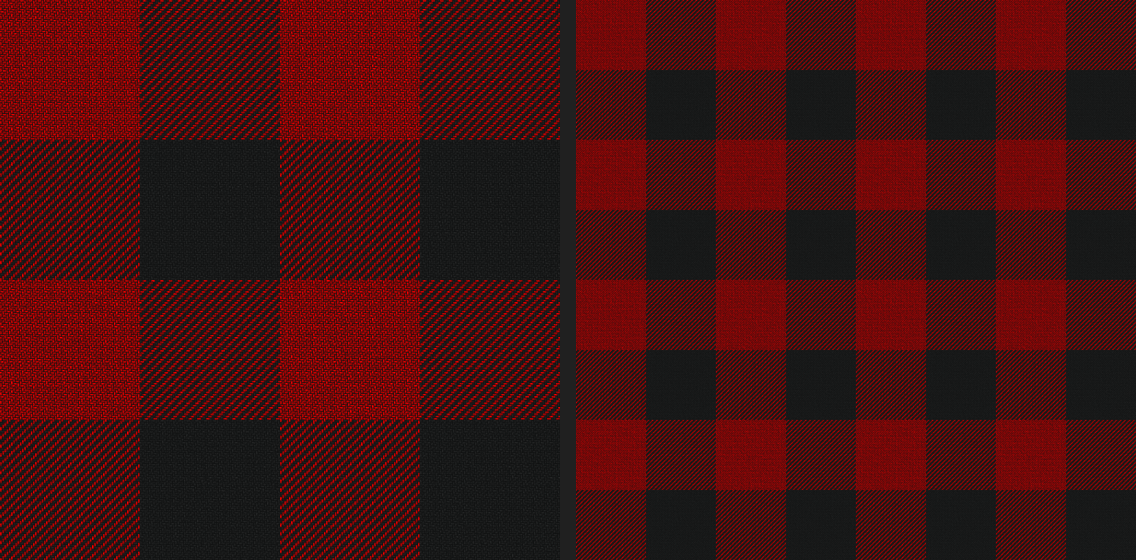
Left, the tile; right, the same tile 2 across and 2 down.
Reproduce this pattern procedurally as a three.js fragment shader.

```glsl
varying vec2 vUv;

const float REPEATS = 2.0;          // plaid repeats across and down
const float BAND = 64.0;            // yarns in one colour band
const float YARNS = 2.0 * BAND * REPEATS;
const float TWILL = 4.0;            // yarns in one twill step: two over, two under
const float FLOAT_LENGTH = 2.0;     // yarns covered by one float

const vec3 RED = vec3(0.84, 0.0, 0.0);
const vec3 BLACK = vec3(0.12, 0.125, 0.125);
const vec3 SHADOW = vec3(0.06, 0.065, 0.065);

const float GAP = 0.16;             // soft dark edge of a float, in yarns
const float END_SHADE = 0.35;       // brightness where a float dives under
const float LIT_SIDE = 1.15;
const float SIDE_FALLOFF = 0.68;
const float GRAIN_CELLS = 384.0;
const float RED_GRAIN = 0.7;
const float BLACK_GRAIN = 1.3;
const float SLUB_LENGTH = 8.0;      // yarns between changes along a thread
const float SLUB = 0.25;
const int SAMPLES = 2;              // smoothing samples per pixel side

vec2 gradient(vec2 cell, vec2 period) {
  cell = mod(cell, period);
  float h = fract(sin(dot(cell, vec2(12.9898, 78.233))) * 43758.55);
  return vec2(cos(h * 6.28319), sin(h * 6.28319));
}

// Gradient noise that wraps after a whole number of cells
float noise(vec2 p, vec2 period) {
  vec2 i = floor(p);
  vec2 f = p - i;
  vec2 u = f * f * f * (f * (f * 6.0 - 15.0) + 10.0);
  vec2 e = vec2(1.0, 0.0);
  float a = dot(gradient(i, period), f);
  float b = dot(gradient(i + e.xy, period), f - e.xy);
  float c = dot(gradient(i + e.yx, period), f - e.yx);
  float d = dot(gradient(i + e.xx, period), f - e.xx);
  return mix(mix(a, b, u.x), mix(c, d, u.x), u.y);
}

float softEdge(float t, float size) {
  return smoothstep(0.0, GAP, min(t, 1.0 - t) * size);
}

// Rounded float: t runs along it, side runs from its lit edge across
float floatShade(float t, float side) {
  float crown = mix(END_SHADE, 1.0, 4.0 * t * (1.0 - t));
  float light = LIT_SIDE - SIDE_FALLOFF * side;
  return crown * light * softEdge(t, FLOAT_LENGTH) * softEdge(side, 1.0);
}

vec3 cloth(vec2 uv) {
  vec2 p = uv * YARNS;
  vec2 yarn = floor(p);
  vec2 f = p - yarn;

  // Twill order decides which yarn lies on top
  float phase = mod(yarn.x - yarn.y, TWILL);
  bool warp = phase < FLOAT_LENGTH;
  float t = warp ? 1.0 - phase + f.y : phase - FLOAT_LENGTH + f.x;
  float side = warp ? f.x : 1.0 - f.y;
  float shade = floatShade(t / FLOAT_LENGTH, side);

  // Colour bands of the warp and the weft
  bool red = warp ? mod(yarn.x, 2.0 * BAND) < BAND
                  : mod(yarn.y, 2.0 * BAND) >= BAND;

  // Uneven thread and fine fibre grain
  vec2 thread = warp ? vec2(yarn.x + 0.5, p.y / SLUB_LENGTH)
                     : vec2(yarn.y + 0.5, p.x / SLUB_LENGTH);
  float slub = noise(thread, vec2(YARNS, YARNS / SLUB_LENGTH));
  float grain = noise(uv * GRAIN_CELLS, vec2(GRAIN_CELLS));
  shade *= 1.0 + SLUB * slub + (red ? RED_GRAIN : BLACK_GRAIN) * grain;

  return max(mix(SHADOW, red ? RED : BLACK, max(shade, 0.0)), 0.0);
}

void main() {
  vec2 pixel = fwidth(vUv);
  vec3 sum = vec3(0.0);
  for (int y = 0; y < SAMPLES; y++) {
    for (int x = 0; x < SAMPLES; x++) {
      vec2 offset = (vec2(x, y) + 0.5) / float(SAMPLES) - 0.5;
      sum += cloth(vUv + offset * pixel);
    }
  }
  gl_FragColor = vec4(sum / float(SAMPLES * SAMPLES), 1.0);
}
```
